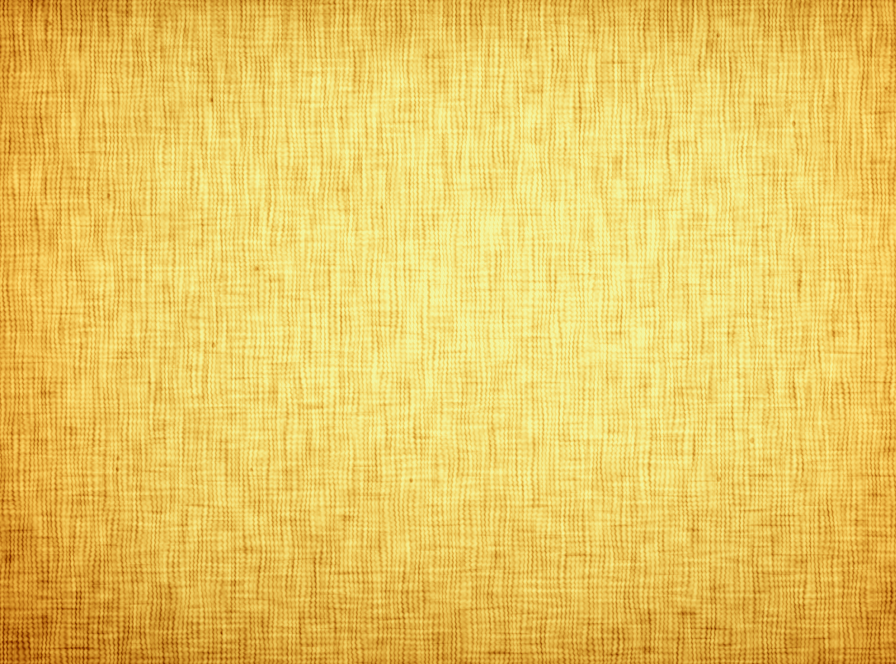
A Shadertoy shader for this texture:

```glsl
const float TAU = 6.2831853;
const vec2 THREADS = vec2(141.0, 130.0);  // threads per canvas height

vec2 hash2(vec2 cell) {
    vec3 q = fract(vec3(cell.xyx) * vec3(0.1031, 0.1030, 0.0973));
    q += dot(q, q.yzx + 33.33);
    return fract((q.xx + q.yz) * q.zy);
}

vec2 cornerGradient(vec2 cell) {
    float angle = TAU * hash2(cell).x;
    return vec2(cos(angle), sin(angle));
}

float gradientNoise(vec2 p) {
    vec2 i = floor(p), f = fract(p);
    vec2 u = f * f * f * (f * (f * 6.0 - 15.0) + 10.0);
    vec2 e = vec2(0.0, 1.0);
    float a = dot(cornerGradient(i), f);
    float b = dot(cornerGradient(i + e.yx), f - e.yx);
    float c = dot(cornerGradient(i + e.xy), f - e.xy);
    float d = dot(cornerGradient(i + e.yy), f - e.yy);
    return mix(mix(a, b, u.x), mix(c, d, u.x), u.y);
}

float cloudNoise(vec2 p) {
    float sum = 0.0, amplitude = 1.0;
    for (int octave = 0; octave < 3; octave++) {
        sum += amplitude * gradientNoise(p);
        p = p * 2.1 + 17.3;
        amplitude *= 0.55;
    }
    return sum;
}

// Warm ramp: 0 is dark ochre, 1 is pale yellow
vec3 goldRamp(float t) {
    return vec3(0.75, 0.50, 0.12) + t * (vec3(0.44, 0.58, 0.36)
         + t * vec3(-0.23, -0.15, 0.09));
}

// Broad light behind the cloth, falling off toward the borders
float backlight(vec2 uv) {
    float d = length((uv - vec2(0.57, 0.60)) / 0.62);
    float light = 0.93 - 0.50 * pow(d, 1.8);
    light -= 0.12 * smoothstep(0.35, 0.0, uv.y);
    light -= 0.20 * exp(-14.0 * (1.0 - uv.y));
    vec2 side = min(uv, 1.0 - uv);
    return light - 0.12 * exp(-22.0 * min(side.x, side.y));
}

// Upright beaded threads separated by narrow, uneven gaps
float weave(vec2 p, float pixel) {
    vec2 drift = vec2(gradientNoise(p * vec2(34.0, 15.0)),
                      gradientNoise(p * vec2(15.0, 28.0) + 41.0));
    vec2 t = p * THREADS + drift * vec2(1.0, 0.6);
    t.x += 0.10 * sin(TAU * t.y);
    float column = 0.5 + 0.5 * cos(TAU * t.x);
    float row = 0.5 + 0.5 * cos(TAU * t.y);
    float depth = 0.40 + 0.35 * gradientNoise(p * vec2(75.0, 16.0) + 63.0);
    float gap = column * sqrt(column) * (0.8 + 0.2 * row);
    float resolved = smoothstep(1.0, 0.35, THREADS.x * pixel);
    return resolved * (0.15 - depth * gap - 0.08 * (row - 0.5));
}

// Uneven yarn: fine streaks plus occasional thick dark fibres
float yarnStreaks(vec2 p, vec2 scale, float seed) {
    float grain = gradientNoise(p * scale + seed);
    float slub = gradientNoise(p * scale * vec2(0.8, 0.9) + seed * 2.7);
    return 0.30 * grain - 0.24 * smoothstep(0.25, 0.60, slub);
}

// Sparse knots, one possible knot per cell
float knots(vec2 p, float cells, float pixel) {
    float cover = 0.0;
    vec2 home = floor(p * cells);
    for (int y = -1; y <= 1; y++) {
        for (int x = -1; x <= 1; x++) {
            vec2 cell = home + vec2(x, y);
            vec2 pick = hash2(cell + 7.0);
            vec2 center = (cell + hash2(cell + 91.0)) / cells;
            float radius = mix(0.0012, 0.0030, pick.y);
            float d = length((p - center) * vec2(1.0, 0.75));
            float disc = 1.0 - smoothstep(radius - pixel, radius + pixel, d);
            cover = max(cover, disc * step(0.91, pick.x));
        }
    }
    return cover;
}

void mainImage(out vec4 fragColor, in vec2 fragCoord) {
    vec2 uv = fragCoord / iResolution.xy;
    vec2 p = fragCoord / iResolution.y;
    float pixel = 1.0 / iResolution.y;

    // Light and soft blotches
    float tone = backlight(uv);
    tone += 0.09 * cloudNoise(p * vec2(5.0, 8.0) + 3.0);

    // Cloth: upright yarn is stronger above, level yarn below
    tone += weave(p, pixel);
    tone += mix(0.8, 1.2, uv.y) * yarnStreaks(p, vec2(160.0, 13.0), 11.0);
    tone += mix(1.0, 0.65, uv.y) * yarnStreaks(p, vec2(22.0, 150.0), 29.0);
    tone -= 0.45 * knots(p, 13.0, pixel);

    // Warmer dye along the left and right borders
    vec3 color = goldRamp(clamp(tone, -0.5, 1.12));
    float border = smoothstep(0.30, 0.55, abs(uv.x - 0.52));
    color *= mix(vec3(1.0), vec3(1.03, 0.98, 0.92), border);
    fragColor = vec4(clamp(color, 0.0, 1.0), 1.0);
}
```
